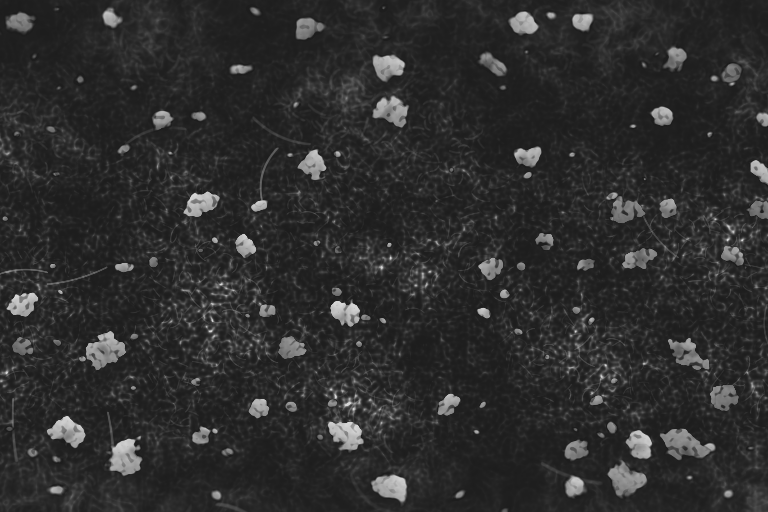
Reproduce this texture procedurally as a Shadertoy shader.

```glsl
// Dark, fibrous garden soil strewn with pale pitted stones, in faded monochrome.
// Layered gradient noise and scattered strands build the soil; jittered grids
// place the stones; a focus band keeps the middle sharp and softens far and near.

const float SOIL_BLACK = 0.112;
const float SOIL_LIFT = 0.036;
const float STONE_DIM = 0.50;
const float STONE_PALE = 0.80;

vec2 hash2(vec2 p) {
    vec3 q = fract(p.xyx * vec3(0.1031, 0.1030, 0.0973));
    q += dot(q, q.yzx + 33.33);
    return fract((q.xx + q.yz) * q.zy);
}

vec2 direction(float angle) {
    return vec2(cos(angle), sin(angle));
}

vec2 rotate(vec2 p, float angle) {
    vec2 d = direction(angle);
    return vec2(d.x * p.x + d.y * p.y, d.x * p.y - d.y * p.x);
}

float cornerSlope(vec2 cell, vec2 offset) {
    return dot(direction(6.2832 * hash2(cell).x), offset);
}

float gradientNoise(vec2 p) {
    vec2 i = floor(p), f = p - i;
    vec2 u = f * f * f * (f * (f * 6.0 - 15.0) + 10.0);
    vec2 x = vec2(1, 0), y = vec2(0, 1);
    return mix(mix(cornerSlope(i, f), cornerSlope(i + x, f - x), u.x),
               mix(cornerSlope(i + y, f - y), cornerSlope(i + 1.0, f - 1.0), u.x), u.y);
}

// 0 in the sharp band, 1 at the far and near edges
float defocus(float y) {
    return smoothstep(0.52, 1.0, y) + 1.0 - smoothstep(0.0, 0.24, y);
}

// Short bent fibres, one per kept cell
float strands(vec2 p, float cells, float keep, float width, float soft) {
    vec2 base = floor(p * cells);
    float light = 0.0;
    for (int j = -1; j <= 1; j++)
    for (int i = -1; i <= 1; i++) {
        vec2 id = base + vec2(i, j);
        vec2 place = hash2(id + cells), kind = hash2(id + cells + 57.0);
        if (hash2(id + 91.0).x > keep) continue;
        vec2 q = rotate(p * cells - id - place, 6.2832 * kind.x);
        q.y += (kind.y - 0.5) * 1.6 * q.x * q.x;
        float d = length(vec2(max(abs(q.x) - 0.42, 0.0), q.y)) / cells;
        light = max(light, (0.3 + 0.7 * kind.y) * (1.0 - smoothstep(width, width + soft, d)));
    }
    return light;
}

// Scattered stones: x = coverage, y = tone, z = contact shadow
vec3 stones(vec2 p, float cells, float keep, float radius, float rough, float soft) {
    vec2 base = floor(p * cells);
    vec3 result = vec3(0);
    for (int j = -1; j <= 1; j++)
    for (int i = -1; i <= 1; i++) {
        vec2 id = base + vec2(i, j);
        vec2 place = hash2(id + cells), kind = hash2(id + cells + 19.0);
        vec2 shape = hash2(id + cells + 41.0);
        float cluster = 1.0 + 1.8 * gradientNoise(id * 0.37);
        if (kind.x > keep * cluster) continue;
        vec2 radii = radius * mix(0.55, 1.3, kind.y) * mix(1.2, 0.8, p.y)
                   * vec2(1.0, mix(0.58, 0.88, shape.y));
        vec2 q = rotate((p * cells - id - 0.2 - 0.6 * place) / cells, (shape.x - 0.5) * 1.6);
        float d = (length(q / radii) - 1.0 + rough) * radii.y;
        float cover = 1.0 - smoothstep(-soft, soft, d);
        float tone = mix(STONE_DIM, STONE_PALE, hash2(id + 73.0).y)
                   * (0.94 + 0.14 * clamp(q.y / radii.y, -1.0, 1.0));
        float below = length((q + vec2(0.0, 0.6 * radii.y)) / radii);
        result.y = mix(result.y, tone, cover);
        result.x = max(result.x, cover);
        result.z = max(result.z, 1.0 - smoothstep(0.7, 1.5, below));
    }
    return result;
}

// Log-scaled brightness keeps most soil near black with a long bright tail
float soilTone(vec2 p, float clump, float grain, float blur) {
    vec2 warp = vec2(gradientNoise(p * 14.0), gradientNoise(p * 14.0 + 31.0));
    float crumb = gradientNoise(p * 19.0 + warp);
    float ridge = 0.17 - abs(gradientNoise(p * 44.0 + 1.6 * warp));
    float g = 2.0 * clump + 1.9 * crumb
            + 3.8 * ridge * (1.0 - 0.4 * blur)
            + 2.8 * grain * (1.0 - 0.75 * blur);
    g -= 0.15 + 0.45 * smoothstep(0.5, 1.0, p.y);
    return SOIL_BLACK + SOIL_LIFT * exp(g);
}

void mainImage(out vec4 fragColor, in vec2 fragCoord) {
    vec2 p = fragCoord / iResolution.y;
    float pixel = 1.0 / iResolution.y;
    float blur = defocus(p.y);
    float clump = gradientNoise(p * vec2(3.6, 4.8) + 7.0);
    float grain = gradientNoise(p * 112.0);

    // Soil and its fibres
    float fibreSoft = 0.8 * pixel + 0.004 * blur;
    float fibres = 0.13 * strands(p, 46.0, 0.8, 0.0004, fibreSoft)
                 + 0.15 * strands(p, 23.0, 0.6, 0.0004, fibreSoft);
    float twigs = 0.28 * strands(p, 7.0, 0.1, 0.0009, fibreSoft);
    float lit = smoothstep(-0.35, 0.35, clump + 0.5 * grain);
    float tone = soilTone(p, clump, grain, blur)
               + fibres * lit * (1.0 - 0.7 * blur) + twigs * (1.0 - 0.5 * blur);

    // Stones with ragged outlines, dark pits and clinging dirt
    float lumps = gradientNoise(p * 30.0 + 11.0);
    float pits = gradientNoise(p * 85.0 + 5.0);
    float rough = 0.75 * lumps + 0.35 * pits * (1.0 - 0.5 * blur);
    float edge = 0.7 * pixel + 0.0035 * blur;
    vec3 big = stones(p, 11.0, 0.28, 0.027, rough, edge);
    vec3 small = stones(p + 3.0 / 22.0, 22.0, 0.11, 0.0085, rough, edge);
    float wear = 0.30 * smoothstep(0.08, 0.38, pits) * (1.0 - 0.6 * blur)
               + 0.16 * smoothstep(0.0, 0.4, lumps) - 0.06 * grain;

    tone = mix(tone, SOIL_BLACK + 0.015, 0.6 * max(big.z, small.z));
    tone = mix(tone, small.y - wear, small.x * 0.9);
    tone = mix(tone, big.y - wear, big.x);

    fragColor = vec4(vec3(clamp(tone, SOIL_BLACK, 0.84)), 1.0);
}
```
